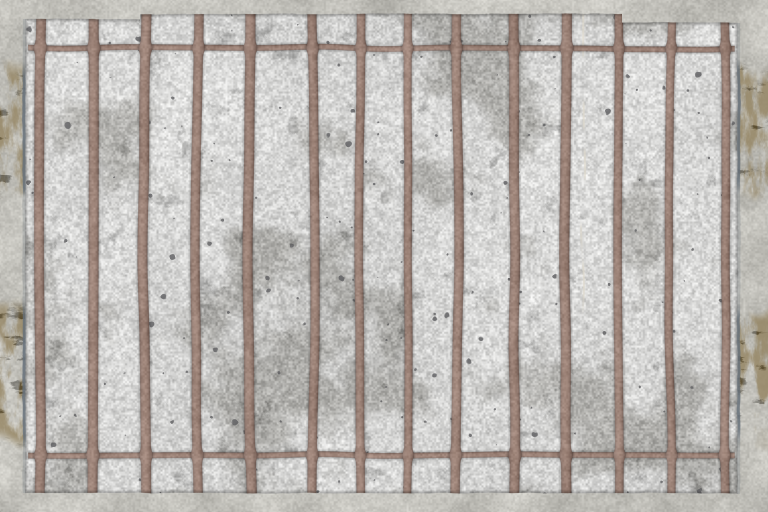
A Shadertoy shader for this texture:

```glsl
#define BARS 14
#define FIRST_BAR 0.079
#define BAR_STEP 0.1028
#define BAR_HALF 0.0086
#define RAIL_HALF 0.0056
#define RAIL_TOP 0.906
#define RAIL_LOW 0.111
#define BEND 0.016
#define SPECKLE 0.27
#define MOTTLE 0.15
#define PIT_CHANCE 0.05

const vec3 PLASTER = vec3(0.845, 0.845, 0.84);
const vec3 FRAME = vec3(0.76, 0.755, 0.73);
const vec3 RUST = vec3(0.625, 0.525, 0.48);
const vec3 RUST_DARK = vec3(0.41, 0.335, 0.31);
const vec3 STAIN = vec3(0.59, 0.53, 0.40);
const vec3 GAP = vec3(0.40, 0.44, 0.48);

float hash(vec2 p) {
    vec3 q = fract(p.xyx * 0.1031);
    q += dot(q, q.yzx + 33.33);
    return fract((q.x + q.y) * q.z);
}

float noise(vec2 p) {
    vec2 i = floor(p), f = fract(p);
    f = f * f * (3.0 - 2.0 * f);
    return mix(mix(hash(i), hash(i + vec2(1, 0)), f.x),
               mix(hash(i + vec2(0, 1)), hash(i + vec2(1, 1)), f.x), f.y);
}

float fbm(vec2 p) {
    float sum = 0.0, amp = 0.5;
    for (int i = 0; i < 5; i++) {
        sum += amp * noise(p);
        p = p * 2.03 + 17.3;
        amp *= 0.5;
    }
    return sum;
}

// Coverage of the region where d < 0
float cover(float d, float px) { return smoothstep(px, -px, d); }

float grain(vec2 p) {
    return 0.6 * noise(p * 260.0) + 0.4 * noise(p * 130.0 + 9.0) - 0.5;
}

// Small round holes, at most one in each cell
float pits(vec2 p, float cells, float px) {
    vec2 id = floor(p * cells);
    vec2 center = 0.3 + 0.4 * vec2(hash(id + 3.1), hash(id + 7.7));
    float radius = mix(0.0015, 0.006, pow(hash(id + 21.0), 3.0));
    float d = length((fract(p * cells) - center) / cells) - radius;
    return cover(d + 0.003 * (noise(p * 200.0) - 0.5), px) * step(hash(id), PIT_CHANCE);
}

vec3 plaster(vec2 p, float px) {
    float patches = smoothstep(0.48, 0.68, fbm(p * 8.0 + 4.0));
    float clouds = fbm(p * 3.0 + 31.0) - 0.48;
    vec3 c = PLASTER - MOTTLE * patches * vec3(0.95, 0.97, 1.03);
    c += SPECKLE * grain(p) - 0.15 * clouds;
    c -= 0.12 * smoothstep(0.64, 0.78, fbm(p * 28.0));
    // Pale drips
    float dripX = 1.139 + 0.012 * (noise(vec2(2.0, p.y * 9.0)) - 0.5);
    float drip = cover(abs(p.x - dripX) - 0.002, px) * smoothstep(0.3, 0.6, noise(p * vec2(5.0, 22.0)));
    c = mix(c, vec3(0.87, 0.85, 0.80), 0.7 * drip * step(0.35, p.y));
    return mix(c, vec3(0.36, 0.36, 0.37), 0.8 * max(pits(p, 30.0, px), pits(p + 0.37, 43.0, px)));
}

// Rounded rusty rod; t runs from -1 to 1 across it
vec3 rod(float t, vec2 p) {
    float roundness = sqrt(max(0.0, 1.0 - t * t));
    return mix(RUST_DARK, RUST, roundness) - 0.04 * t + 0.13 * grain(p) + 0.1 * (fbm(p * 14.0) - 0.5);
}

void drawRod(inout vec3 c, float d, float halfWidth, float inside, vec2 p, float px) {
    c *= 1.0 - 0.16 * inside * smoothstep(0.006, 0.0, abs(d) - halfWidth);
    c = mix(c, rod(d / halfWidth, p), inside * cover(abs(d) - halfWidth, px));
}

float barX(float i, float y) {
    float m = i - 6.8;
    float uneven = -0.0098 * m * step(abs(m), 2.0);
    float bulge = smoothstep(0.0, 0.5, y) * smoothstep(1.0, 0.5, y);
    float wobble = 0.004 * (noise(vec2(i * 5.0, y * 6.0)) - 0.5);
    return FIRST_BAR + BAR_STEP * i + uneven + BEND * (hash(vec2(i, 5.0)) - 0.5) * bulge + wobble;
}

void mainImage(out vec4 fragColor, in vec2 fragCoord) {
    vec2 p = fragCoord / iResolution.xy * vec2(1.5, 1.0);
    float px = 0.75 / iResolution.y;
    vec3 c = plaster(p, px);

    // Cross rails, sagging a little
    float railEnds = cover(abs(p.x - 0.745) - 0.69, px);
    for (int k = 0; k < 2; k++) {
        float y = k == 0 ? RAIL_TOP : RAIL_LOW;
        y += 0.006 * (noise(vec2(p.x * 8.0, y * 40.0)) - 0.5);
        drawRod(c, p.y - y, RAIL_HALF, railEnds, p, px);
    }

    // Upright bars, swollen where they meet the rails
    float nearRail = min(abs(p.y - RAIL_TOP), abs(p.y - RAIL_LOW)) / 0.010;
    float swell = 0.0035 * exp(-nearRail * nearRail);
    for (int i = 0; i < BARS; i++) {
        float n = float(i);
        float w = BAR_HALF * mix(0.85, 1.15, hash(vec2(n, 2.0))) + swell;
        drawRod(c, p.x - barX(n, p.y), w, 1.0, p, px);
    }

    // Concrete surround: stepped lintel, sill and side posts
    float rough = 0.004 * (fbm(p * 30.0) - 0.5);
    float lintel = 0.973 - 0.010 * step(p.x, 0.273) - 0.017 * step(1.215, p.x) + rough;
    float sill = 0.037 + rough;
    float post = min(p.x - 0.049, 1.441 - p.x) + rough;
    float beam = min(lintel - p.y, p.y - sill);
    float edge = min(post, beam);
    vec3 wall = FRAME + 0.13 * grain(p) + 0.22 * (fbm(p * 12.0) - 0.5);

    // Ochre weathering in two bands on each post
    float band = min(abs(p.y - 0.742), abs(p.y - 0.268));
    float weather = smoothstep(0.14, 0.10, band + 0.05 * (noise(p * 25.0) - 0.5));
    float flakes = smoothstep(0.36, 0.62, fbm(p * vec2(45.0, 16.0)));
    float onPost = cover(post, px) * step(0.0, beam);
    wall = mix(wall, STAIN, onPost * weather * flakes * 0.85);
    wall -= 0.25 * onPost * weather * smoothstep(0.60, 0.72, fbm(p * vec2(25.0, 60.0)));

    c *= 1.0 - 0.25 * smoothstep(0.008, 0.0, edge);
    c = mix(c, wall, cover(edge, px));
    float gap = cover(abs(post + 0.002) - 0.0028, px) * step(0.0, beam);
    c = mix(c, GAP, gap * mix(0.25, 0.85, weather));

    fragColor = vec4(clamp(c, 0.0, 1.0), 1.0);
}
```
